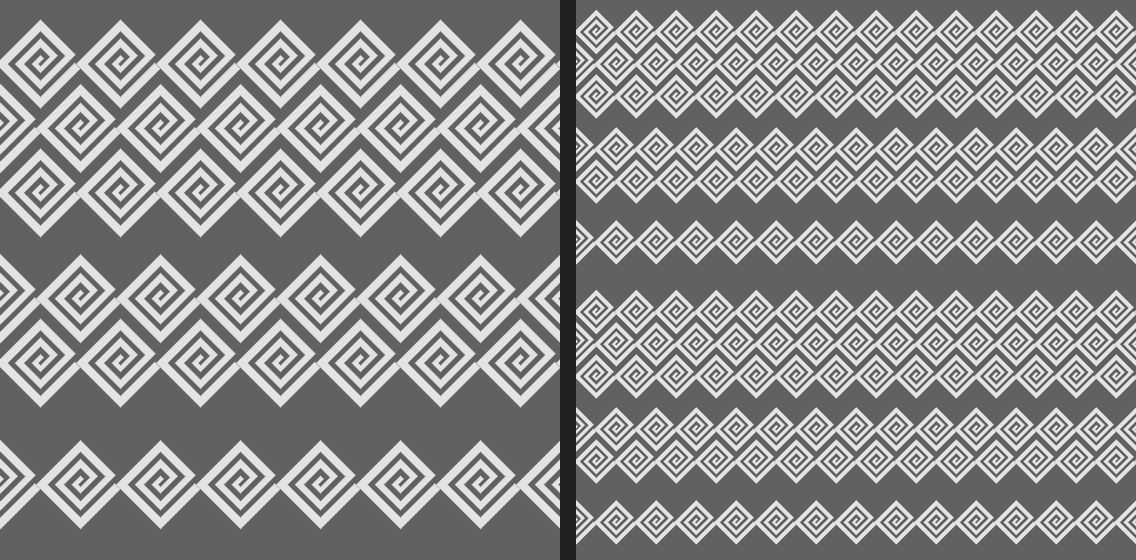
Left: one tile. Right: repeated 2 by 2.
Reproduce this pattern procedurally as a WebGL 2 fragment shader.

```glsl
#version 300 es
precision highp float;

uniform vec2 u_resolution;
out vec4 fragColor;

#define REPEATS 7.0
#define ROWS 6
#define SIZE 1.112
#define RINGS 3
#define LINE_WIDTH 0.146
#define LINE_TAPER 0.031
#define RING_STEP 0.246
#define RING_TIGHTEN 0.0119
#define SHIFT_X 0.007
#define BACKGROUND vec3(0.38)
#define LIGHT vec3(0.89)

// Peak height of each row on the canvas, in bands of three, two and one
const float ROW_PEAK[ROWS] = float[ROWS](0.965, 0.850, 0.735, 0.546, 0.431, 0.214);

// Signed distance to the box between two opposite corners
float boxDistance(vec2 p, vec2 low, vec2 high) {
    vec2 q = abs(p - 0.5 * (low + high)) - 0.5 * (high - low);
    return length(max(q, 0.0)) + min(max(q.x, q.y), 0.0);
}

// Distance from the outer square to the outer edge of a ring
float ringInset(float ring) {
    return ring * (RING_STEP - RING_TIGHTEN * ring);
}

// Square spiral standing on its corner; p is measured down from the peak
float spiralDistance(vec2 p) {
    vec2 q = vec2(p.y + p.x, p.y - p.x);
    float dist = 1e3;
    for (int i = 0; i < RINGS; i++) {
        float ring = float(i);
        float a = ringInset(ring);
        float b = SIZE - a;
        float w = LINE_WIDTH - LINE_TAPER * ring;
        // The outermost arm reaches over to the next spiral
        float armStart = i == 0 ? SIZE - 1.0 : ringInset(ring - 1.0);
        dist = min(dist, boxDistance(q, vec2(b - w, armStart), vec2(b)));
        dist = min(dist, boxDistance(q, vec2(a, b - w), vec2(b)));
        dist = min(dist, boxDistance(q, vec2(a), vec2(a + w, b)));
        if (i < RINGS - 1) {
            float sideEnd = SIZE - ringInset(ring + 1.0);
            dist = min(dist, boxDistance(q, vec2(a), vec2(sideEnd, a + w)));
        }
    }
    return dist * inversesqrt(2.0);
}

void main() {
    vec2 uv = gl_FragCoord.xy / u_resolution;
    float dist = 1e3;

    // Alternate rows are staggered by half a repeat
    for (int row = 0; row < ROWS; row++) {
        float stagger = 0.5 * float(row % 2);
        float x = fract(uv.x * REPEATS - SHIFT_X + stagger) - 0.5;
        float y = (ROW_PEAK[row] - uv.y) * REPEATS;
        // Each spiral overlaps the cell to its left
        dist = min(dist, spiralDistance(vec2(x, y)));
        dist = min(dist, spiralDistance(vec2(x - 1.0, y)));
    }

    // One pixel of edge smoothing
    float pixel = REPEATS / min(u_resolution.x, u_resolution.y);
    float coverage = smoothstep(-0.7 * pixel, 0.7 * pixel, -dist);
    fragColor = vec4(mix(BACKGROUND, LIGHT, coverage), 1.0);
}
```
